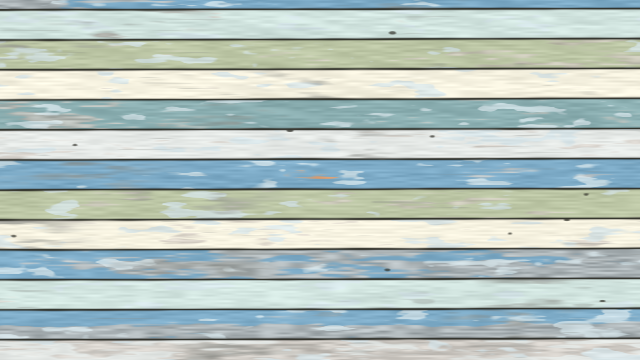
A WebGL 1 fragment shader for this texture:

```glsl
precision highp float;
uniform vec2 u_resolution;

const float PLANKS = 12.0;          // planks per canvas height
const float FIRST_OFFSET = 0.3333;  // part of the lowest plank cut off
const float SEAM_HALF = 0.0019;     // half width of a seam
const float SEAM_TILT = 0.0025;     // rise of the seams to the right
const float SHADOW_WIDTH = 0.0045;
const float GRAIN_DEPTH = 0.17;
const int KNOTS = 10;

const vec3 WHITE = vec3(0.91, 0.925, 0.915);
const vec3 MINT = vec3(0.83, 0.905, 0.885);
const vec3 CREAM = vec3(0.975, 0.96, 0.89);
const vec3 GREEN = vec3(0.75, 0.79, 0.66);
const vec3 TEAL = vec3(0.56, 0.70, 0.71);
const vec3 BLUE = vec3(0.50, 0.68, 0.79);
const vec3 TAUPE = vec3(0.75, 0.72, 0.69);
const vec3 FLAKE = vec3(0.84, 0.90, 0.92);
const vec3 RAW_WOOD = vec3(0.83, 0.60, 0.43);
const vec3 STAIN = vec3(0.54, 0.55, 0.53);
const vec3 DARK = vec3(0.19, 0.19, 0.16);

float hash(vec2 p) {
  return fract(sin(dot(p, vec2(127.1, 311.7))) * 43758.5453);
}

float noise(vec2 p) {
  vec2 i = floor(p), f = fract(p);
  f = f * f * (3.0 - 2.0 * f);
  return mix(mix(hash(i), hash(i + vec2(1.0, 0.0)), f.x),
             mix(hash(i + vec2(0.0, 1.0)), hash(i + 1.0), f.x), f.y);
}

float fbm(vec2 p) {
  float sum = 0.0, amp = 0.5;
  for (int k = 0; k < 3; k++) {
    sum += amp * noise(p);
    p = p * 2.03 + 11.7;
    amp *= 0.5;
  }
  return sum / 0.875;
}

// Paint in rgb, amount of wear in a; x and v run 0..1 along and up the plank
vec4 plankPaint(float id, float x, float v) {
  if (id < 0.5) return vec4(WHITE, 0.55);
  if (id < 1.5) return vec4(BLUE, mix(0.95, 0.12, smoothstep(0.3, 0.65, v)));
  if (id < 2.5) return vec4(MINT, 0.15);
  if (id < 3.5) return vec4(BLUE, mix(0.25, 0.85, x));
  if (id < 4.5) return vec4(CREAM, 0.28);
  if (id < 5.5) return vec4(GREEN, 0.32);
  if (id < 6.5) return vec4(BLUE, 0.22);
  if (id < 7.5) return vec4(WHITE, 0.3);
  if (id < 8.5) return vec4(TEAL, 0.35);
  if (id < 9.5) return vec4(CREAM, 0.12);
  if (id < 10.5) return vec4(GREEN, 0.3);
  if (id < 11.5) return vec4(MINT, 0.22);
  return vec4(BLUE, mix(0.85, 0.2, smoothstep(0.0, 0.3, x)));
}

void main() {
  vec2 p = gl_FragCoord.xy / u_resolution.y;
  float x = gl_FragCoord.x / u_resolution.x;
  float pixel = 1.0 / u_resolution.y;

  // Plank rows with slightly wavering seams
  float waver = 0.0012 * (noise(vec2(p.x * 5.0, floor(p.y * PLANKS))) - 0.5);
  float row = (p.y - SEAM_TILT * p.x + waver) * PLANKS + FIRST_OFFSET;
  float id = floor(row);
  float v = row - id;
  vec2 q = p + id * vec2(7.3, 3.1);

  // Long streaks, broad patches and fine fibres
  float grain = fbm(q * vec2(7.0, 55.0));
  float patches = fbm(q * vec2(3.5, 17.0) + 40.0);
  float fibre = noise(q * vec2(22.0, 190.0));
  float rough = 0.5 * grain + 0.35 * patches + 0.15 * fibre - 0.5;

  // Worn paint
  vec4 paint = plankPaint(id, x, v);
  vec3 bare = mix(TAUPE, paint.rgb, 0.3) + 0.12 * (fibre - 0.5);
  float worn = smoothstep(-0.05, 0.06, rough + (paint.a - 0.5) * 0.6);
  vec3 color = mix(paint.rgb, bare, worn);

  // Pale flakes of an older coat
  float flakes = fbm(q * vec2(9.0, 42.0) + 90.0);
  color = mix(color, FLAKE, 0.75 * smoothstep(0.62, 0.70, flakes));

  // Raw wood laid open on the middle plank
  float spread = length(vec2((x - 0.5) / 0.10, (v - 0.38) / 0.55));
  float raw = smoothstep(0.0, 0.12, 0.22 - 0.45 * spread + 1.3 * rough);
  raw *= 1.0 - step(0.5, abs(id - 6.0));
  color = mix(color, RAW_WOOD + 0.22 * (grain - 0.4), raw);

  // Grey stain, one place per plank
  float stainX = (x - hash(vec2(id, 4.0))) / 0.10;
  float stain = exp(-stainX * stainX) * smoothstep(0.48, 0.75, grain);
  color = mix(color, STAIN, 0.65 * stain);

  // Fibres and thin cracks
  color += GRAIN_DEPTH * (0.5 * grain + 0.5 * fibre - 0.5);
  float crack = smoothstep(0.80, 0.92, noise(q * vec2(9.0, 130.0) + 7.0));
  color = mix(color, STAIN, 0.30 * crack * smoothstep(0.4, 0.65, patches));

  // Scattered knots
  for (int k = 0; k < KNOTS; k++) {
    float n = float(k);
    vec2 center = vec2(hash(vec2(n, 1.7)), hash(vec2(n, 5.3)));
    float size = mix(0.003, 0.006, hash(vec2(n, 9.1)));
    vec2 d = (gl_FragCoord.xy - center * u_resolution) * pixel;
    float edge = length(d * vec2(0.6, 1.3)) - size + 0.003 * (fibre - 0.5);
    color = mix(color, DARK, 0.7 * (1.0 - smoothstep(-pixel, pixel, edge)));
  }

  // Seams with a soft shadow on both sides
  float dist = min(v, 1.0 - v) / PLANKS;
  float halfWidth = SEAM_HALF * (0.75 + 0.5 * noise(vec2(p.x * 14.0, floor(row + 0.5))));
  color *= 1.0 - 0.28 * (1.0 - smoothstep(halfWidth, halfWidth + SHADOW_WIDTH, dist));
  float seam = 1.0 - smoothstep(halfWidth - 0.5 * pixel, halfWidth + 0.5 * pixel, dist);
  color = mix(color, DARK, 0.95 * seam);

  gl_FragColor = vec4(clamp(color, 0.0, 1.0), 1.0);
}
```
